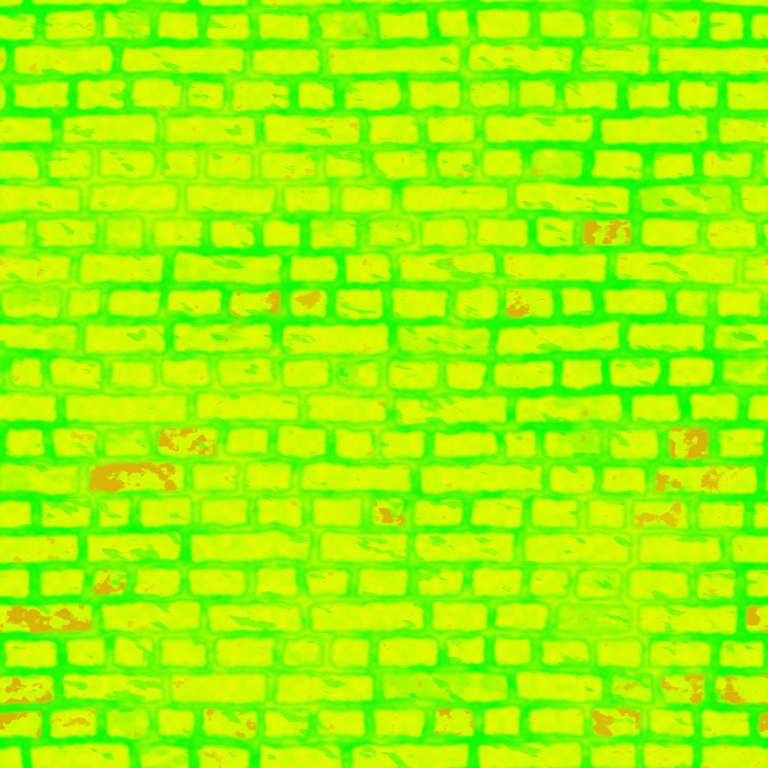
A three.js fragment shader for this texture:

```glsl
// Weathered brick wall in acid yellow and green: 22 courses alternating short and long bricks.
varying vec2 vUv;

const float COURSES = 22.0;
const float COURSE_SHIFT = 0.0095;
const float SHORT_COUNT = 14.0;
const float LONG_COUNT = 7.0;

float hash(vec2 p) {
  return fract(sin(dot(p, vec2(127.1, 311.7))) * 43758.5453);
}

// Value noise that wraps after the given period.
float noise(vec2 p, vec2 period) {
  vec2 i = floor(p);
  vec2 f = fract(p);
  f = f * f * (3.0 - 2.0 * f);
  vec2 a = mod(i, period);
  vec2 b = mod(i + 1.0, period);
  return mix(mix(hash(a), hash(vec2(b.x, a.y)), f.x),
             mix(hash(vec2(a.x, b.y)), hash(b), f.x), f.y);
}

float fbm(vec2 uv, vec2 freq) {
  float sum = 0.0;
  float amp = 0.533;
  for (int i = 0; i < 4; i++) {
    sum += amp * noise(uv * freq, freq);
    freq *= 2.0;
    amp *= 0.5;
  }
  return sum;
}

float roundedBox(vec2 p, vec2 halfSize, float radius) {
  vec2 q = abs(p) - halfSize + radius;
  return length(max(q, 0.0)) + min(max(q.x, q.y), 0.0) - radius;
}

// Position of an irregular vertical joint, in brick cells.
float joint(float index, float count, float course) {
  return index + 0.32 * (hash(vec2(mod(index, count), course + 40.0)) - 0.5);
}

// Returns signed distance to the brick, then two random values for it.
vec3 brickAt(vec2 uv) {
  float y = (1.0 - uv.y - COURSE_SHIFT) * COURSES;
  float course = mod(floor(y), COURSES);
  float isLong = mod(course, 2.0);
  float count = mix(SHORT_COUNT, LONG_COUNT, isLong);
  float x = uv.x * count + hash(vec2(course, 7.3));

  float k = floor(x);
  if (x < joint(k, count, course)) k -= 1.0;
  else if (x > joint(k + 1.0, count, course)) k += 1.0;
  float left = joint(k, count, course);
  float right = joint(k + 1.0, count, course);
  vec2 id = vec2(mod(k, count), course);

  // A few long bricks are broken into two halves.
  if (isLong > 0.5 && hash(id + 3.7) > 0.88) {
    float middle = mix(left, right, 0.5);
    if (x < middle) right = middle;
    else { left = middle; id.x += 0.5; }
  }

  vec2 p = vec2((x - 0.5 * (left + right)) / count, (fract(y) - 0.5) / COURSES);
  vec2 gap = vec2(0.0052, 0.0042) + 0.0022 * vec2(hash(id + 11.1), hash(id + 23.9));
  vec2 halfSize = vec2(0.5 * (right - left) / count, 0.5 / COURSES) - gap;
  p.y += p.x * 0.06 * (hash(id + 31.3) - 0.5);
  return vec3(roundedBox(p, halfSize, 0.007), hash(id + 51.7), hash(id + 67.1));
}

void main() {
  vec2 uv = vUv;

  // Wavering courses and ragged outlines.
  vec2 sway = vec2(noise(uv * 7.0, vec2(7.0)), noise(uv * 6.0 + 2.0, vec2(6.0))) - 0.5;
  vec2 rag = vec2(fbm(uv, vec2(48.0)), fbm(uv + 0.37, vec2(48.0))) - 0.5;
  vec3 brick = brickAt(uv + 0.006 * sway + 0.009 * rag);
  float d = brick.x;

  float grain = fbm(uv, vec2(95.0));
  float stain = fbm(uv + 0.19, vec2(42.0, 60.0));
  float broad = fbm(uv, vec2(5.0, 8.0));

  // Mortar: broad light and dark areas, deepest beside the bricks.
  float mortar = mix(0.10, 0.76, smoothstep(0.30, 0.68, 0.6 * broad + 0.4 * stain));
  mortar *= 1.0 - 0.32 * (1.0 - smoothstep(0.0, 0.008, d));
  mortar += 0.22 * (grain - 0.5);

  // Brick face: grain, pits, and some faces veiled by mortar.
  float veil = smoothstep(0.78, 1.0, brick.z) * smoothstep(0.35, 0.65, stain);
  float pits = smoothstep(0.66, 0.76, fbm(uv + uv.yx * vec2(1.0, 0.0), vec2(38.0, 64.0)));
  float face = 0.835 + 0.20 * (grain - 0.5) - 0.24 * veil - 0.34 * pits;
  face -= 0.09 * smoothstep(-0.007, -0.001, d);

  float mask = 1.0 - smoothstep(-0.0035, 0.0028, d);
  float red = clamp(mix(mortar, face, mask), 0.02, 0.88);

  // Ochre wear: light freckles everywhere, strong patches on a few bricks.
  float worn = smoothstep(0.86, 0.97, brick.y);
  float limit = mix(0.67, 0.47, worn);
  float patchMask = smoothstep(limit, limit + 0.10, 0.55 * stain + 0.45 * grain);
  float ochre = mask * patchMask * mix(0.45, 0.9, worn);

  vec3 wall = vec3(red, 0.98, 0.01);
  vec3 ochreColor = vec3(0.84, 0.68, 0.04);
  gl_FragColor = vec4(mix(wall, ochreColor, ochre), 1.0);
}
```
